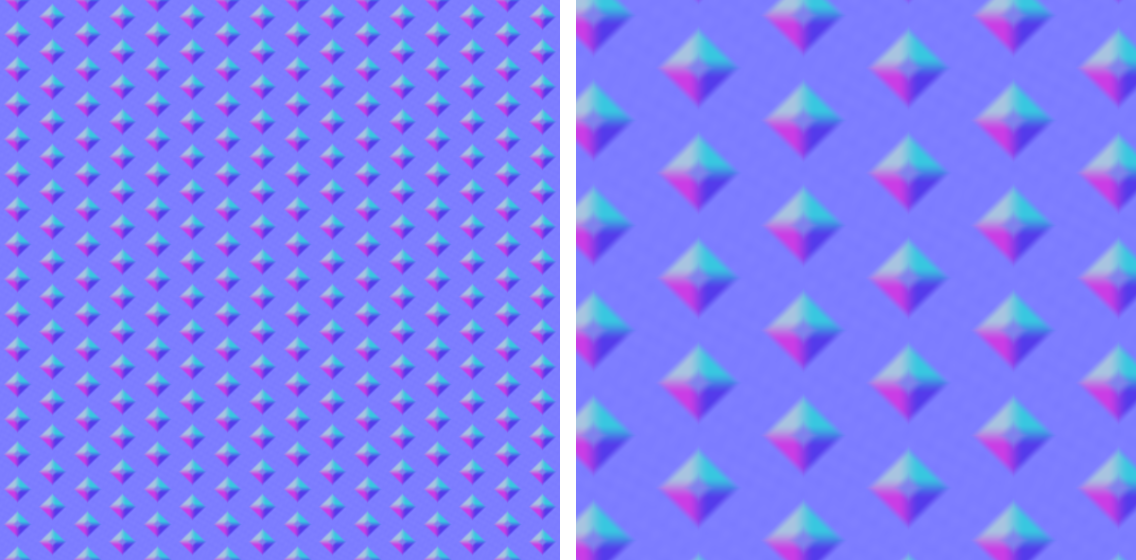
Left, the full canvas; right, a detail of the centre.
A WebGL 2 fragment shader for this texture map:

```glsl
#version 300 es
precision highp float;
// Tiling normal map of staggered, soft-edged pyramid studs on a flat ground.

uniform vec2 u_resolution;
out vec4 fragColor;

const float TAU = 6.2831853;

// Layout, in cells
const float REPEATS = 16.0;          // even, so the column stagger wraps
const float STAGGER = 0.5;
const float ROW_SHIFT = 0.02;

// Stud shape, as fractions of a cell
const float STUD_INNER = 0.29;       // the slope starts to fade here
const float STUD_OUTER = 0.42;       // the ground is reached here
const float TOP_INNER = 0.02;        // blunted tip
const float TOP_OUTER = 0.17;
const float RIDGE_SOFTNESS = 0.11;
const float STUD_ASPECT = 1.03;      // slightly wider than tall

// Ground mottling
const float MOTTLE_AMOUNT = 0.010;

// Encoded normals
const vec3 GROUND = vec3(0.49, 0.49, 1.00);
const vec3 TIP = vec3(0.50, 0.51, 0.93);
const vec3 FACE_UPPER_LEFT = vec3(0.66, 0.77, 0.88);
const vec3 FACE_UPPER_RIGHT = vec3(0.22, 0.78, 0.88);
const vec3 FACE_LOWER_LEFT = vec3(0.79, 0.24, 0.90);
const vec3 FACE_LOWER_RIGHT = vec3(0.33, 0.23, 0.92);

// Position relative to the centre of the nearest stud in this column
vec2 studSpace(vec2 uv) {
    vec2 p = uv * REPEATS;
    float evenColumn = 1.0 - mod(floor(p.x), 2.0);
    p.y += STAGGER * evenColumn - ROW_SHIFT;
    return fract(p) - 0.5;
}

// Four slopes blended across their ridges
vec3 faceColor(vec2 q) {
    vec2 side = smoothstep(-RIDGE_SOFTNESS, RIDGE_SOFTNESS, q);
    vec3 lower = mix(FACE_LOWER_LEFT, FACE_LOWER_RIGHT, side.x);
    vec3 upper = mix(FACE_UPPER_LEFT, FACE_UPPER_RIGHT, side.x);
    return mix(lower, upper, side.y);
}

// Layered sines with whole frequencies, so the pattern wraps
float mottle(vec2 uv) {
    vec2 a = TAU * uv;
    float coarse = sin(a.x * 48.0 + 1.5 * sin(a.y * 13.0)) * sin(a.y * 64.0);
    float fine = sin(a.x * 83.0 + a.y * 29.0) * sin(a.y * 71.0 - a.x * 37.0);
    return 0.6 * coarse + 0.4 * fine;
}

void main() {
    vec2 uv = gl_FragCoord.xy / u_resolution;
    vec2 q = studSpace(uv);

    // Diamond distance from the stud centre
    float d = abs(q.x) / STUD_ASPECT + abs(q.y);
    float stud = 1.0 - smoothstep(STUD_INNER, STUD_OUTER, d);
    float slope = smoothstep(TOP_INNER, TOP_OUTER, d);

    vec3 ground = GROUND + MOTTLE_AMOUNT * mottle(uv) * vec3(1.0, 1.0, 0.3);
    vec3 studColor = mix(TIP, faceColor(q), slope);
    fragColor = vec4(mix(ground, studColor, stud), 1.0);
}
```
